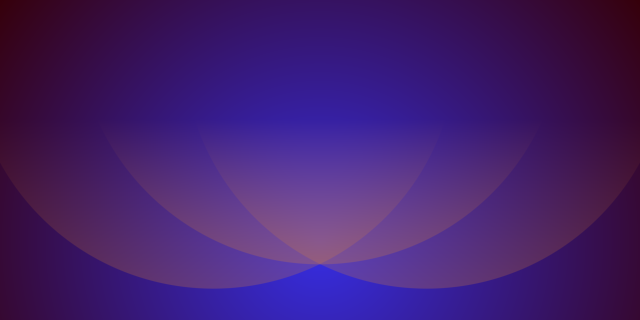
This background is drawn by a Shadertoy shader. Its source:

```glsl
// Three overlapping amber discs fading upward over a blue-to-maroon radial glow.

#define GLOW_CENTER vec2(0.0, 0.245)
#define GLOW_RADIUS 1.253
#define GLOW_COLOR  vec3(0.21, 0.18, 0.90)
#define EDGE_COLOR  vec3(0.21, 0.00, 0.04)
#define DISC_COLOR  vec3(0.90, 0.53, 0.16)
#define DISC_RADIUS 0.761
#define DISC_SPREAD 0.3333
#define DISC_ALPHA  0.25
#define FADE_TOP    0.628
#define SIDE_HEIGHT 0.859
#define MID_HEIGHT  0.935

// Opacity of a disc: full at its lowest point, zero at FADE_TOP.
float discOpacity(vec2 p, vec2 center, float pixel) {
    float dist = length(p - center) - DISC_RADIUS;
    float inside = 1.0 - smoothstep(-0.75 * pixel, 0.75 * pixel, dist);
    float bottom = center.y - DISC_RADIUS;
    float fade = clamp((FADE_TOP - p.y) / (FADE_TOP - bottom), 0.0, 1.0);
    return DISC_ALPHA * inside * fade;
}

void mainImage(out vec4 fragColor, in vec2 fragCoord) {
    // Canvas height is one unit; x is measured from the middle.
    float pixel = 1.0 / iResolution.y;
    vec2 p = vec2(fragCoord.x - 0.5 * iResolution.x, fragCoord.y) * pixel;

    // Radial background
    float glow = clamp(length(p - GLOW_CENTER) / GLOW_RADIUS, 0.0, 1.0);
    vec3 color = mix(GLOW_COLOR, EDGE_COLOR, glow);

    // Left, middle and right discs
    for (int i = -1; i <= 1; i++) {
        float side = float(i);
        vec2 center = vec2(side * DISC_SPREAD, mix(MID_HEIGHT, SIDE_HEIGHT, abs(side)));
        color = mix(color, DISC_COLOR, discOpacity(p, center, pixel));
    }

    fragColor = vec4(color, 1.0);
}
```
